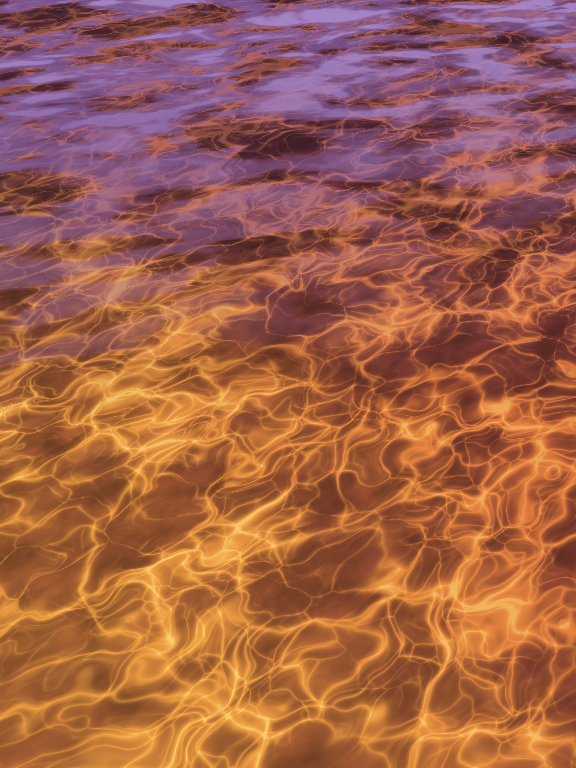
This texture is drawn by a Shadertoy shader. Its source:

```glsl
// Shallow amber water in perspective: warped cell borders form a web of
// sunlight on the bed, ridged noise adds diagonal swells and fine striations,
// and small stretched ripples reflect a violet sky toward the far edge.

const float HORIZON = 1.5;       // height where the water plane vanishes
const float WEB_FREQ = 17.0;     // light cells per ground unit
const float WEB_ANGLE = 0.68;    // direction of the swells, radians
const float WEB_STRETCH = 0.66;  // frequency along the swells
const float WARP = 1.3;          // bending of the web
const vec2 RIPPLE_FREQ = vec2(9.0, 20.0);

const vec3 BED_GOLD = vec3(0.55, 0.31, 0.17);
const vec3 BED_RUST = vec3(0.42, 0.19, 0.16);
const vec3 BED_PLUM = vec3(0.39, 0.19, 0.26);
const vec3 SUN_GOLD = vec3(0.92, 0.61, 0.25);
const vec3 SUN_RUST = vec3(0.88, 0.48, 0.24);
const vec3 SUN_ROSE = vec3(0.80, 0.44, 0.37);
const vec3 GLINT = vec3(1.0, 0.84, 0.45);
const vec3 SKY_VIOLET = vec3(0.49, 0.35, 0.60);
const vec3 SKY_PALE = vec3(0.68, 0.57, 0.84);

vec2 hash2(vec2 p) {
    vec3 q = fract(p.xyx * vec3(0.1031, 0.1030, 0.0973));
    q += dot(q, q.yzx + 33.33);
    return fract((q.xx + q.yz) * q.zy);
}

float noise(vec2 p) {
    vec2 i = floor(p), f = fract(p);
    f = f * f * (3.0 - 2.0 * f);
    float low = mix(hash2(i).x, hash2(i + vec2(1, 0)).x, f.x);
    float high = mix(hash2(i + vec2(0, 1)).x, hash2(i + vec2(1, 1)).x, f.x);
    return mix(low, high, f.y);
}

float fbm(vec2 p) {
    float sum = 0.0, amp = 0.533;
    for (int i = 0; i < 4; i++) {
        sum += amp * noise(p);
        p = mat2(1.6, 1.2, -1.2, 1.6) * p + 7.3;
        amp *= 0.5;
    }
    return sum;
}

float ridge(float n) { return 1.0 - abs(2.0 * n - 1.0); }

// Gap between the nearest two cell points: zero on cell borders
float cellGap(vec2 p) {
    vec2 i = floor(p), f = fract(p);
    float first = 8.0, second = 8.0;
    for (int y = -1; y <= 1; y++)
    for (int x = -1; x <= 1; x++) {
        vec2 cell = vec2(x, y);
        float d = length(cell + hash2(i + cell) - f);
        second = min(second, max(first, d));
        first = min(first, d);
    }
    return second - first;
}

// Bright thread with a soft halo along the cell borders
float web(vec2 p) {
    float gap = cellGap(p);
    return 0.65 * exp(-20.0 * gap) + 0.35 * exp(-6.0 * gap);
}

void mainImage(out vec4 fragColor, in vec2 fragCoord) {
    vec2 uv = fragCoord / iResolution.y;
    float side = uv.x - 0.5 * iResolution.x / iResolution.y;
    vec2 ground = vec2(side, HORIZON) / (HORIZON - uv.y);

    // Axes along and across the swells, then bent by noise
    float c = cos(WEB_ANGLE), s = sin(WEB_ANGLE);
    vec2 flow = mat2(c, -s, s, c) * ground * WEB_FREQ;
    flow.x *= WEB_STRETCH;
    vec2 bend = vec2(fbm(flow * 0.6), fbm(flow * 0.6 + 17.0)) - 0.5;
    vec2 curl = vec2(noise(flow * 2.3 + 5.0), noise(flow * 2.3 + 41.0)) - 0.5;
    vec2 p = flow + WARP * bend + 0.45 * curl;

    // Sunlight on the bed
    float patches = fbm(flow * 0.7 + 60.0);
    float swell = pow(ridge(noise(p * vec2(0.25, 0.5) + 9.0)), 3.0);
    float fineLines = pow(ridge(noise(p * vec2(4.0, 2.2) + 23.0)), 5.0);
    float striae = pow(ridge(fbm(p * vec2(1.8, 4.0) + 51.0)), 6.0);
    float threads = 0.7 * web(p * 0.62) * (0.5 + patches)
                  + 0.6 * web(p * 1.25 + 31.0) * (0.3 + 1.2 * patches)
                  + 0.4 * web(p * 2.4 + 77.0) * smoothstep(0.3, 0.6, patches);
    float light = threads + 0.28 * swell + 0.17 * fineLines + 0.13 * striae
                + 0.65 * (patches - 0.5) - 0.09;

    // Gold near left, rust to the right, plum far away
    float drift = 0.25 * (fbm(uv * 4.0) - 0.5);
    float rust = smoothstep(-0.15, 0.7, side + 0.6 * uv.y + drift);
    float plum = smoothstep(0.45, 0.95, uv.y + drift);
    vec3 bed = mix(mix(BED_GOLD, BED_RUST, rust), BED_PLUM, plum);
    vec3 sun = mix(mix(SUN_GOLD, SUN_RUST, rust), SUN_ROSE, plum);
    bed *= 0.72 + 0.56 * fbm(flow * 2.6 + 3.0);
    vec3 color = mix(bed, sun, smoothstep(-0.02, 0.8, light));
    color += (GLINT - color) * smoothstep(0.7, 1.3, light) * (1.0 - plum) * (0.85 - 0.4 * rust);

    // Sky on the ripples, rising slightly to the right
    vec2 r = vec2(ground.x, ground.y - 0.22 * ground.x) * RIPPLE_FREQ;
    r += 1.2 * (vec2(noise(r * 0.6), noise(r * 0.6 + 13.0)) - 0.5);
    float ripple = fbm(r) + 0.3 * (noise(r * 0.3 + 29.0) - 0.5);
    float reach = smoothstep(0.42, 1.05, uv.y - 0.35 * side);
    float sky = reach * smoothstep(0.41, 0.6, ripple + 0.05 * reach);
    color = mix(color, SKY_VIOLET, 0.85 * sky);
    float crest = smoothstep(0.58, 0.74, ripple) * smoothstep(0.65, 1.0, uv.y);
    color = mix(color, SKY_PALE, 0.75 * crest);
    color *= 1.0 - 0.3 * smoothstep(0.4, 0.8, uv.y) * smoothstep(0.48, 0.3, ripple);

    fragColor = vec4(color, 1.0);
}
```
